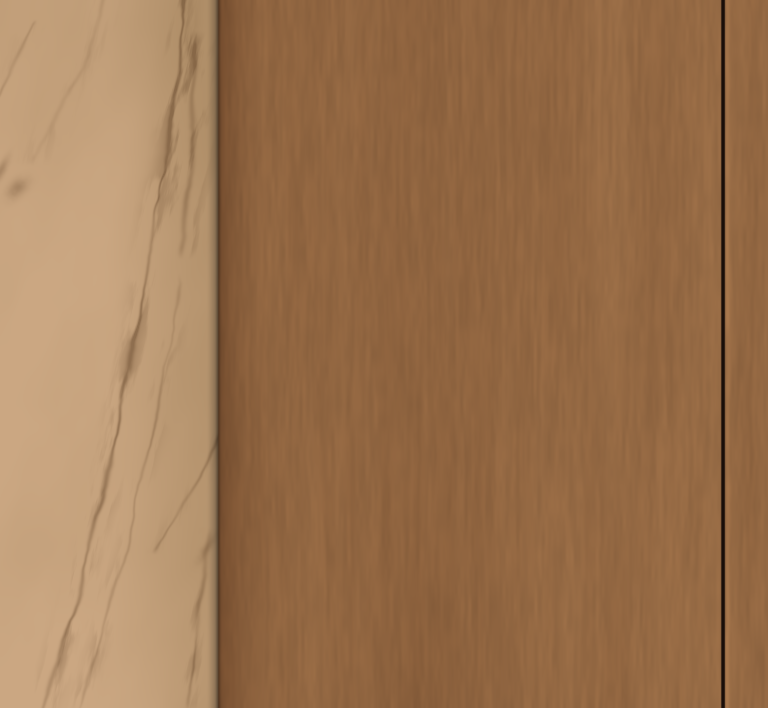
Reproduce this texture procedurally as a Shadertoy shader.

```glsl
// A pale veined stone strip beside vertical-grain wood panels with a dark seam.
// Veins are bent curves x(y) shaken by value noise; the grain is noise
// stretched along y, shaded by soft gradients at the panel edges.

#define STONE_EDGE 0.284
#define SEAM_X 0.9415
#define SEAM_HALF 0.0024
#define GRAIN_GAIN 0.050
#define VEIN_GAIN 0.62
#define VEIN_SHAKE 0.016
#define WOOD_LIGHT vec3(0.600, 0.427, 0.275)
#define WOOD_DARK vec3(0.535, 0.368, 0.230)
#define STONE_LIGHT vec3(0.795, 0.655, 0.510)
#define STONE_DARK vec3(0.690, 0.560, 0.410)
#define VEIN_COLOR vec3(0.430, 0.310, 0.200)

float hash(vec2 cell) {
    vec3 q = fract(cell.xyx * vec3(0.1031, 0.1030, 0.0973));
    q += dot(q, q.yzx + 33.33);
    return fract((q.x + q.y) * q.z);
}

float noise(vec2 p) {
    vec2 i = floor(p), f = fract(p);
    f = f * f * (3.0 - 2.0 * f);
    return mix(mix(hash(i), hash(i + vec2(1, 0)), f.x),
               mix(hash(i + vec2(0, 1)), hash(i + vec2(1, 1)), f.x), f.y);
}

float fbm(vec2 p) {
    float sum = 0.0, gain = 0.5;
    for (int k = 0; k < 4; k++) {
        sum += gain * noise(p);
        p = p * 2.03 + 17.3;
        gain *= 0.5;
    }
    return sum / 0.9375;
}

// Vein from its low end to its high end: sharp line plus a patchy stain.
float vein(vec2 p, vec2 low, vec2 high, float bend, float width, float stain) {
    float t = (p.y - low.y) / (high.y - low.y);
    float s = clamp(t, 0.0, 1.0);
    float x = mix(low.x, high.x, s) + 4.0 * bend * s * (1.0 - s);
    x += VEIN_SHAKE * (fbm(vec2(p.y * 13.0, low.x * 91.0)) - 0.5);
    float d = p.x - x;
    float ends = smoothstep(-0.03, 0.04, t) * smoothstep(1.03, 0.96, t);
    float w = width * (0.5 + noise(vec2(p.y * 24.0, low.x * 57.0)));
    float line = exp(-d * d / (w * w)) * (0.35 + 0.65 * noise(p * vec2(30.0, 18.0)));
    float patches = smoothstep(0.48, 0.72, fbm(vec2((p.x - 0.2 * p.y) * 75.0, p.y * 14.0)));
    float halo = exp(-d * d / (30.0 * width * width)) * patches;
    return ends * (line + stain * halo);
}

// Soft tilted smudge.
float smudge(vec2 p, vec2 center, vec2 size) {
    vec2 q = p - center + 0.014 * (fbm(p * 45.0) - 0.5);
    q.x -= 0.5 * q.y;
    q /= size;
    return exp(-dot(q, q));
}

vec3 stone(vec2 p) {
    float shade = 0.75 * smoothstep(0.12, STONE_EDGE, p.x);
    shade += 0.25 * smoothstep(0.65, 1.0, p.y);
    shade += 0.5 * (fbm(vec2(p.x * 9.0 - p.y * 2.0, p.y * 4.0)) - 0.42);
    vec3 color = mix(STONE_LIGHT, STONE_DARK, clamp(shade, 0.0, 1.0));

    // Long diagonal vein, its companion, then the short branches.
    float v = vein(p, vec2(0.052, -0.02), vec2(0.240, 1.04), 0.029, 0.0030, 0.45);
    v += 0.55 * vein(p, vec2(0.100, 0.00), vec2(0.238, 0.60), 0.012, 0.0024, 0.55);
    v += 0.70 * vein(p, vec2(0.232, 0.64), vec2(0.256, 0.95), 0.003, 0.0036, 0.75);
    v += 0.75 * vein(p, vec2(0.200, 0.22), vec2(0.287, 0.39), 0.002, 0.0026, 0.20);
    v += 0.60 * vein(p, vec2(0.248, 0.00), vec2(0.274, 0.25), 0.000, 0.0026, 0.50);
    v += 0.25 * vein(p, vec2(0.045, 0.77), vec2(0.142, 1.02), 0.008, 0.0034, 0.60);
    v += 0.35 * vein(p, vec2(-0.005, 0.86), vec2(0.044, 0.97), 0.000, 0.0026, 0.30);
    v += 0.60 * smudge(p, vec2(0.023, 0.735), vec2(0.012, 0.013));
    v += 0.55 * smudge(p, vec2(0.000, 0.758), vec2(0.006, 0.020));
    v += 0.45 * smudge(p, vec2(0.270, 0.225), vec2(0.006, 0.018));
    color = mix(color, VEIN_COLOR, VEIN_GAIN * clamp(v, 0.0, 1.0));

    // Contact shade where the stone turns toward the wood.
    return color * (1.0 - 0.24 * smoothstep(0.016, 0.0, STONE_EDGE - p.x));
}

vec3 wood(vec2 p) {
    float drift = 0.012 * fbm(vec2(p.x * 7.0, p.y * 2.5));
    float x = p.x + drift;
    float broad = fbm(vec2(x * 15.0, p.y * 1.3));
    float streak = fbm(vec2(x * 75.0, p.y * 3.0));
    float fiber = noise(vec2(x * 210.0, p.y * 14.0));
    float pore = noise(vec2(x * 260.0, p.y * 42.0));
    float tone = 0.52 + 0.65 * (broad - 0.5) + 0.45 * (streak - 0.5);
    tone -= 0.22 * exp(-pow((p.x - 0.55) / 0.10, 2.0));
    tone += 0.20 * smoothstep(0.62, 0.85, p.x);
    vec3 color = mix(WOOD_DARK, WOOD_LIGHT, clamp(tone, 0.0, 1.0));
    color *= 1.0 + GRAIN_GAIN * (1.3 * (fiber - 0.5) + 0.8 * (pore - 0.5));

    // Warm shadow beside the stone.
    float shadow = exp(-max(p.x - STONE_EDGE, 0.0) / 0.030);
    return color * mix(vec3(1.0), vec3(0.80, 0.75, 0.71), shadow);
}

void mainImage(out vec4 fragColor, in vec2 fragCoord) {
    vec2 p = fragCoord / iResolution.xy;
    float px = 1.0 / iResolution.x;
    vec3 color = mix(stone(p), wood(p), smoothstep(-px, px, p.x - STONE_EDGE));
    color *= 1.0 - 0.30 * exp(-pow((p.x - STONE_EDGE) / 0.0028, 2.0));

    // Dark seam with a thin lit lip on its right.
    float d = p.x - SEAM_X;
    color *= 1.0 + 0.10 * exp(-pow((d - 0.006) / 0.003, 2.0));
    float seam = 1.0 - smoothstep(-px, px, abs(d) - SEAM_HALF);
    color = mix(color, vec3(0.10, 0.055, 0.035), seam);
    fragColor = vec4(color, 1.0);
}
```
